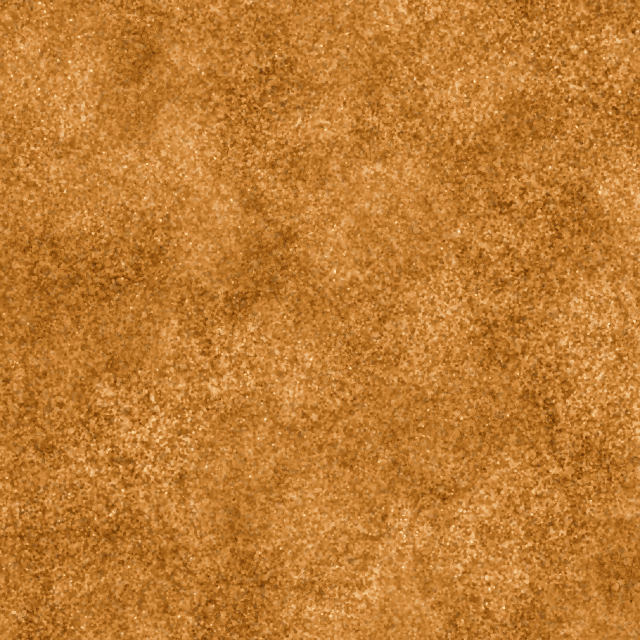
A WebGL 2 fragment shader for this texture:

```glsl
#version 300 es
precision highp float;
// Weathered ochre plaster: soft stains, sharp fine grain, hairline cracks and pale flecks.

#define BASE_TONE 0.455
#define STAIN_SCALE 2.6
#define STAIN_DEPTH 0.33
#define MOTTLE_SCALE 38.0
#define MOTTLE_DEPTH 0.27
#define GRAIN_SCALE 270.0
#define GRAIN_DEPTH 0.88
#define FLAKE_SCALE 88.0
#define CRACK_DEPTH 0.24
#define FLECK_SCALE 190.0

uniform vec2 u_resolution;
out vec4 fragColor;

// Three random values in 0..1 for one cell of one layer
vec3 hash3(vec2 cell, float layer) {
  uvec3 v = uvec3(ivec3(vec3(cell, layer)) + 4096);
  v = v * 1664525u + 1013904223u;
  v.x += v.y * v.z; v.y += v.z * v.x; v.z += v.x * v.y;
  v ^= v >> 16u;
  v.x += v.y * v.z; v.y += v.z * v.x; v.z += v.x * v.y;
  return vec3(v >> 8u) / 16777216.0;
}

// Smooth cellular noise around zero: scattered values blended by distance
float softCells(vec2 p, float layer) {
  vec2 cell = floor(p), f = p - cell;
  float sum = 0.0, total = 0.0;
  for (int y = -1; y <= 1; y++)
    for (int x = -1; x <= 1; x++) {
      vec2 o = vec2(x, y);
      vec3 h = hash3(cell + o, layer);
      vec2 d = o + h.xy - f;
      float w = exp(-6.0 * dot(d, d));
      sum += w * (h.z - 0.5);
      total += w;
    }
  return sum / total;
}

// Nearest distance, gap to the second nearest, and the id of the nearest cell
vec3 chips(vec2 p, float layer) {
  vec2 cell = floor(p), f = p - cell;
  float near = 8.0, next = 8.0, id = 0.0;
  for (int y = -1; y <= 1; y++)
    for (int x = -1; x <= 1; x++) {
      vec2 o = vec2(x, y);
      vec3 h = hash3(cell + o, layer);
      float d = length(o + h.xy - f);
      if (d < near) { next = near; near = d; id = h.z; }
      else next = min(next, d);
    }
  return vec3(near, next - near, id);
}

// Tone 0..1 runs from brown to pale ochre; beyond it lie pits and glints
vec3 ochre(float t) {
  vec3 c = mix(vec3(0.40, 0.20, 0.02), vec3(0.61, 0.35, 0.07), smoothstep(-0.6, 0.05, t));
  c = mix(c, vec3(0.77, 0.49, 0.18), clamp(t / 0.5, 0.0, 1.0));
  c = mix(c, vec3(0.84, 0.56, 0.26), clamp((t - 0.5) / 0.25, 0.0, 1.0));
  c = mix(c, vec3(0.90, 0.66, 0.39), clamp((t - 0.75) / 0.25, 0.0, 1.0));
  return mix(c, vec3(1.0, 0.90, 0.70), clamp((t - 1.0) / 0.6, 0.0, 1.0));
}

void main() {
  vec2 p = gl_FragCoord.xy / u_resolution.y;

  // Broad stains with ragged borders
  vec2 warp = vec2(softCells(p * 9.0, 1.0), softCells(p * 9.0, 2.0));
  vec2 q = p + 0.06 * warp;
  float stain = softCells(q * STAIN_SCALE, 3.0)
              + softCells(q * STAIN_SCALE * 2.3, 4.0)
              + 0.8 * softCells(q * STAIN_SCALE * 6.0, 5.0);
  float tone = BASE_TONE + STAIN_DEPTH * stain;
  tone += 0.35 * (p.x - 0.5) * (p.y - 0.5);

  // Mottling and crisp grain, rougher in some areas
  float rough = softCells(p * 7.0, 6.0);
  tone += MOTTLE_DEPTH * softCells(q * MOTTLE_SCALE, 7.0);
  float grain = softCells(p * GRAIN_SCALE, 8.0)
              + 0.5 * softCells(p * GRAIN_SCALE * 0.47, 9.0);
  tone += GRAIN_DEPTH * (1.0 + 0.6 * rough) * grain;

  // Hairline cracks in patches, with a few smooth light or dark flakes
  vec2 bend = 0.35 * vec2(softCells(p * 150.0, 10.0), softCells(p * 150.0, 11.0));
  vec3 flake = chips(p * FLAKE_SCALE + bend, 12.0);
  float crackArea = smoothstep(-0.05, 0.3, softCells(p * 13.0, 13.0));
  float crack = 1.0 - smoothstep(0.03, 0.17, flake.y);
  tone -= CRACK_DEPTH * crack * crackArea;
  float body = smoothstep(0.08, 0.25, flake.y) * (1.0 - smoothstep(0.35, 0.6, flake.x));
  float paleFlake = body * step(0.975, flake.z);
  float darkFlake = body * (1.0 - step(0.012, flake.z));
  tone = mix(tone, 0.78 + 0.3 * grain, 0.7 * paleFlake);
  tone -= 0.35 * darkFlake;

  // Tiny bright flecks and pits, gathered in loose groups
  vec3 fleck = chips(p * FLECK_SCALE + bend, 14.0);
  float spot = 1.0 - smoothstep(0.2, 0.55, fleck.x);
  float rarity = 0.983 - 0.05 * softCells(p * 10.0, 15.0);
  tone += 0.6 * spot * step(rarity, fleck.z);
  tone -= 0.4 * spot * (1.0 - step(0.014, fleck.z));

  // Chalky tint on scattered grains
  float chalk = smoothstep(0.16, 0.36, softCells(p * GRAIN_SCALE * 0.6, 16.0));
  vec3 color = ochre(tone) + chalk * vec3(0.0, 0.03, 0.06);
  fragColor = vec4(clamp(color, 0.0, 1.0), 1.0);
}
```
